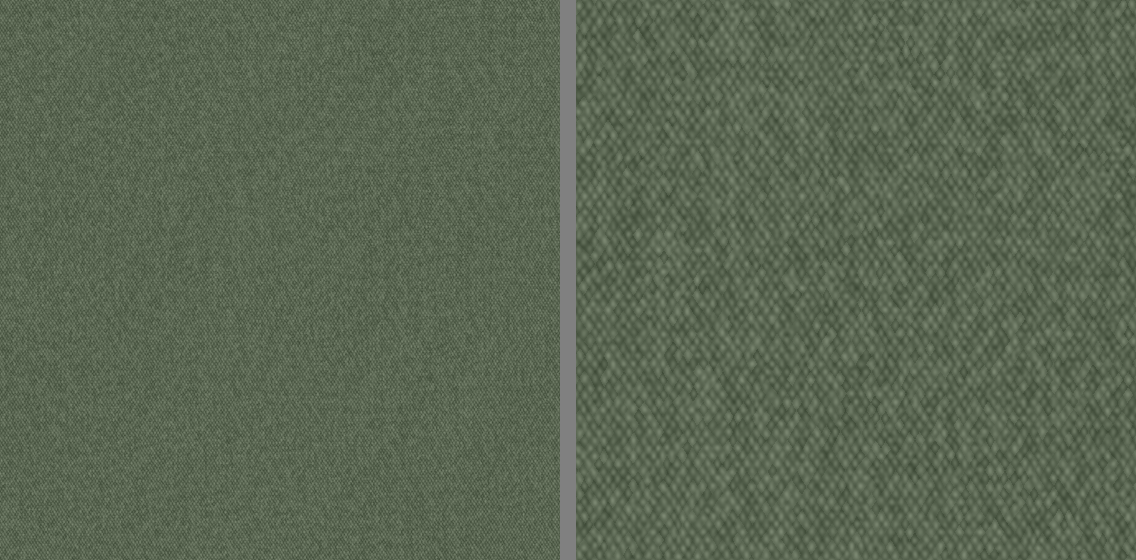
Left, the full canvas; right, a detail of the centre.
A three.js fragment shader for this texture:

```glsl
varying vec2 vUv;

float hash(vec2 p) {
  return fract(sin(dot(p, vec2(127.1, 311.7))) * 43758.5453);
}

float noise(vec2 p) {
  vec2 i = floor(p), f = fract(p);
  f = f * f * (3.0 - 2.0 * f);
  return mix(mix(hash(i), hash(i + vec2(1.0, 0.0)), f.x),
             mix(hash(i + vec2(0.0, 1.0)), hash(i + 1.0), f.x), f.y);
}

float ridge(float phase) {
  return cos(6.2831853 * phase);
}

void main() {
  // Slight wander of the yarns
  vec2 wander = vec2(noise(vUv * 90.0), noise(vUv * 90.0 + 37.0)) - 0.5;
  vec2 p = vUv + 0.0016 * wander;

  // Two crossing sets of diagonal yarns, the falling set being stronger
  vec2 yarn = vec2(dot(p, vec2(170.0, 110.0)), dot(p, vec2(170.0, -110.0)));
  float falling = ridge(yarn.x);
  float rising = ridge(yarn.y);
  float weave = 0.036 * falling + 0.026 * rising + 0.012 * falling * rising;

  // Tone of each crossing, fibre grain and faint slanted bands
  float crossingTone = hash(floor(yarn + 0.5)) - 0.5;
  float grain = noise(vUv * 400.0) - 0.5;
  float band = noise(vec2(vUv.x - vUv.y * 0.6, vUv.x * 0.5 + vUv.y) * vec2(12.0, 4.0)) - 0.5;

  vec3 clothColor = vec3(0.354, 0.402, 0.322);
  float shade = weave + 0.07 * crossingTone + 0.08 * grain + 0.008 * band;
  gl_FragColor = vec4(clothColor + shade * vec3(1.0, 1.0, 0.96), 1.0);
}
```
